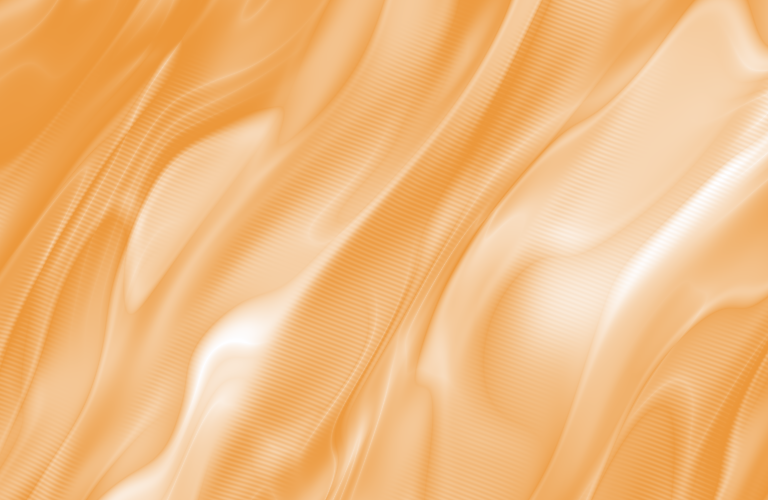
A WebGL 2 fragment shader for this texture:

```glsl
#version 300 es
precision highp float;
uniform vec2 u_resolution;
out vec4 outColor;

vec2 gradient(vec2 cell) {
  float angle = 6.2832 * fract(sin(dot(cell, vec2(127.1, 311.7))) * 43758.5);
  return vec2(cos(angle), sin(angle));
}

// Gradient noise, roughly -1 to 1
float noise(vec2 p) {
  vec2 i = floor(p), f = p - i;
  vec2 u = f * f * f * (f * (f * 6.0 - 15.0) + 10.0);
  vec2 e = vec2(1.0, 0.0);
  float low = mix(dot(gradient(i), f), dot(gradient(i + e.xy), f - e.xy), u.x);
  float high = mix(dot(gradient(i + e.yx), f - e.yx), dot(gradient(i + e.xx), f - e.xx), u.x);
  return 1.6 * mix(low, high, u.y);
}

// Dark crease, thin bright rim, pale body, then a slow fall into shade
float foldShade(float phase) {
  float s = fract(phase);
  float edge = clamp(1.2 * fwidth(phase), 0.01, 0.5);
  float rim = (s - 0.13) / 0.06;
  float shade = 0.35 + 0.5 * exp(-rim * rim) - 1.3 * exp(-22.0 * s) - 1.2 * pow(s, 4.0);
  return mix(shade, -0.95, smoothstep(1.0 - edge, 1.0, s));
}

vec3 satinColor(float tone) {
  return vec3(0.93, 0.62, 0.28) + (tone - 0.28) * vec3(0.09, 0.52, 1.0);
}

void main() {
  vec2 p = gl_FragCoord.xy / u_resolution.y;

  // Stretched coordinates: x across the folds, y along them
  float across = dot(p, vec2(0.83, -0.56)) + 0.08 * noise(p * 1.3 + 4.0);
  float along = dot(p, vec2(0.56, 0.83));
  vec2 q = vec2(across * 4.6, along * 1.15);
  q += 0.28 * vec2(noise(q * 1.1 + 7.3), noise(q * 1.1 + 31.7));

  // Two sets of creases that run long, pinch together and close into lenses
  float mainFold = q.x + noise(q + 12.4) + 0.25 * noise(q * 2.0 + 3.1);
  float sideFold = 0.9 * noise(q * 1.1 + 57.2) - 1.1 * q.x + 0.25 * noise(q * 1.9 + 23.6);
  float mainMask = mix(0.4, 1.0, smoothstep(-0.5, 0.3, noise(q * 0.9 + 71.5)));
  float sideMask = smoothstep(-0.4, 0.4, noise(q * 0.8 + 44.8));

  float tone = 0.4 + 0.18 * noise(q * 0.5 + 18.9);
  tone += 0.22 * mainMask * foldShade(mainFold);
  tone += 0.18 * sideMask * foldShade(sideFold);

  // Soft reflections that end in pointed tongues
  float sheen = noise(q * 0.9 + 50.3) + 0.5 * noise(q * 1.8 + 0.3 * mainFold + 9.7);
  tone += 0.13 * sin(4.0 * sheen + q.x);

  // Thin glints and dark hairlines drawn out along the folds
  float strand = noise(vec2(mainFold * 2.4, along * 1.7) + 65.3);
  float strandMask = smoothstep(-0.3, 0.5, noise(q * 0.9 + 36.2));
  tone += strandMask * (0.16 * exp(-9.0 * abs(strand)) - 0.1 * exp(-10.0 * abs(strand - 0.3)));

  // Broad white highlights
  tone += 0.36 * smoothstep(0.25, 0.85, noise(q * 0.7 + 90.6));

  // Fine woven ribs in scattered patches
  float ribMask = smoothstep(-0.1, 0.5, noise(q * 1.2 + 83.2));
  tone += 0.06 * ribMask * sin(690.0 * dot(p, vec2(0.33, 0.94)) + 6.0 * mainFold);

  // Soft floor keeps the shadows a clear orange
  float lift = tone - 0.24;
  tone = 0.22 + 0.5 * (lift + sqrt(lift * lift + 0.006));
  outColor = vec4(satinColor(min(tone, 1.0)), 1.0);
}
```
